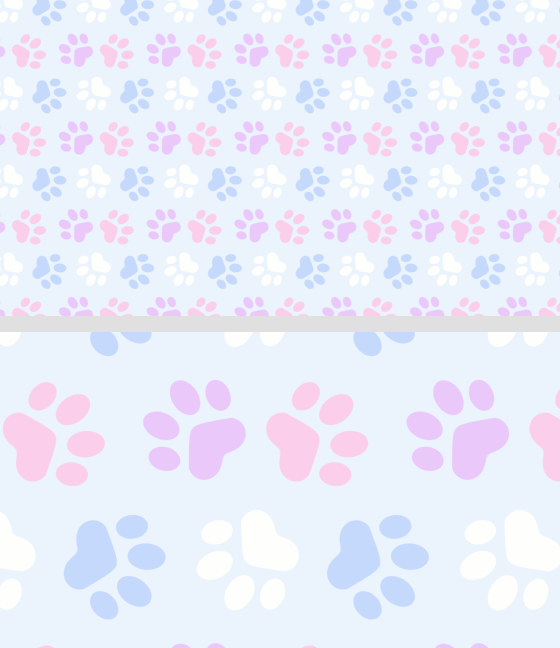
Top: the whole. Bottom: its middle third, enlarged.
This pattern is drawn by a Shadertoy shader. Its source:

```glsl
// Pastel paw prints on pale blue: rows of pink and lilac alternate with
// rows of blue and white. One square tile holds four turned paws, each
// built from a heart-shaped pad and four mirrored elliptical toes.

#define TILES_DOWN 3.6
#define BACKGROUND vec3(0.92, 0.955, 0.99)
#define PINK       vec3(0.985, 0.81, 0.92)
#define LILAC      vec3(0.92, 0.785, 0.98)
#define BLUE       vec3(0.77, 0.85, 0.985)
#define WHITE      vec3(0.995, 1.0, 0.99)
#define LOBE       vec2(0.078, -0.128)
#define LOBE_RADIUS 0.061
#define PAD_TIP    vec2(0.0, -0.017)
#define TIP_RADIUS 0.028
#define NOTCH_FILL 0.03
#define EDGE_PIXELS 0.8

// Approximate signed distance to an ellipse leaning by splay from +y.
float toeDistance(vec2 p, vec2 center, vec2 radii, float splay) {
    p -= center;
    float c = cos(splay), s = sin(splay);
    p = vec2(c * p.x - s * p.y, s * p.x + c * p.y);
    float k = length(p / radii);
    float slope = length(p / (radii * radii));
    return k * (k - 1.0) / max(slope, 1e-4);
}

// Tapered capsule from lobe to tip; softened mirroring rounds the notch.
float padDistance(vec2 p) {
    p.x = sqrt(p.x * p.x + NOTCH_FILL * NOTCH_FILL);
    vec2 axis = PAD_TIP - LOBE;
    float h = clamp(dot(p - LOBE, axis) / dot(axis, axis), 0.0, 1.0);
    return length(p - LOBE - axis * h) - mix(LOBE_RADIUS, TIP_RADIUS, h);
}

// Paw with its toes toward +y and the pad tip near the origin.
float pawDistance(vec2 p) {
    float pad = padDistance(p);
    p.x = abs(p.x);
    float inner = toeDistance(p, vec2(0.070, 0.090), vec2(0.050, 0.072), 0.28);
    float outer = toeDistance(p, vec2(0.158, 0.0), vec2(0.045, 0.061), 0.45);
    return min(pad, min(inner, outer));
}

void mainImage(out vec4 fragColor, in vec2 fragCoord) {
    // Tile coordinates, with y running down from the top edge.
    vec2 uv = vec2(fragCoord.x, iResolution.y - fragCoord.y)
            * TILES_DOWN / iResolution.y;
    float edge = EDGE_PIXELS * TILES_DOWN / iResolution.y;

    // Position in the tile and heading of each paw.
    vec3 placements[4] = vec3[4](
        vec3(0.344, 0.592, -0.36), vec3(0.853, 0.561, -2.44),
        vec3(0.575, 0.089, 0.34), vec3(0.056, 0.078, 2.41));
    vec3 colours[4] = vec3[4](PINK, LILAC, BLUE, WHITE);

    vec3 colour = BACKGROUND;
    for (int i = 0; i < 4; i++) {
        vec2 p = fract(uv - placements[i].xy + 0.5) - 0.5;
        vec2 forward = vec2(cos(placements[i].z), sin(placements[i].z));
        vec2 right = vec2(-forward.y, forward.x);
        float d = pawDistance(vec2(dot(p, right), dot(p, forward)));
        colour = mix(colour, colours[i], 1.0 - smoothstep(-edge, edge, d));
    }
    fragColor = vec4(colour, 1.0);
}
```
